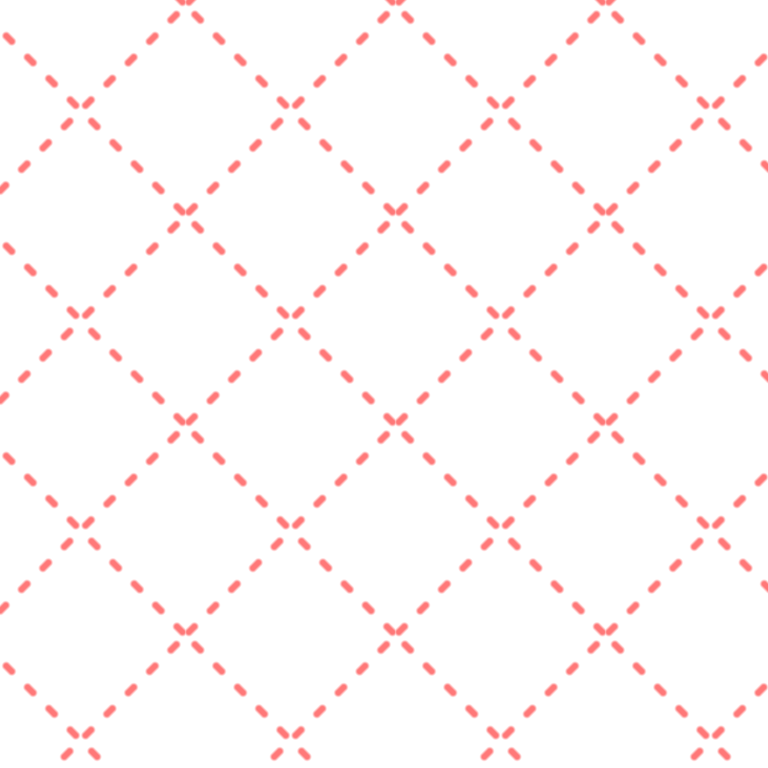
This pattern is drawn by a Shadertoy shader. Its source:

```glsl
const float TILE_SIZE = 0.27344;              // repeat width in canvas units
const vec2 CROSSING = vec2(0.5152, 0.4462);   // one crossing of the lattice
const int DASH_COUNT = 10;                    // dashes per diagonal of a tile
const vec3 PAPER = vec3(1.0);
const vec3 CORAL = vec3(1.0, 0.47, 0.47);

// Offset to the nearest copy in a unit lattice
vec2 wrapOffset(vec2 d) {
    return fract(d + 0.5) - 0.5;
}

// Distance to a round-ended dash centred on zero
float dashDistance(vec2 p, vec2 axis, float halfLength, float radius) {
    float along = clamp(dot(p, axis), -halfLength, halfLength);
    return length(p - axis * along) - radius;
}

// Dashes along one diagonal; the spacing restarts in every tile
float dashedDiagonal(vec2 p, float start, float spacing, float halfLength, float radius) {
    vec2 axis = normalize(vec2(1.0));
    float nearest = 1.0;
    for (int i = 0; i < DASH_COUNT; i++) {
        vec2 centre = vec2(start + spacing * float(i));
        nearest = min(nearest, dashDistance(wrapOffset(p - centre), axis, halfLength, radius));
    }
    return nearest;
}

// Two mirrored diagonals form the diamond lattice
float latticeDistance(vec2 p, float start, float spacing, float halfLength, float radius) {
    float falling = dashedDiagonal(p, start, spacing, halfLength, radius);
    float rising = dashedDiagonal(vec2(-p.x, p.y), start, spacing, halfLength, radius);
    return min(falling, rising);
}

void mainImage(out vec4 fragColor, in vec2 fragCoord) {
    vec2 uv = fragCoord / iResolution.y;

    // Tile coordinates, measured downward from a crossing
    vec2 tilePos = (uv - CROSSING) * vec2(1.0, -1.0) / TILE_SIZE;
    float d = latticeDistance(tilePos, 0.0571, 0.1016, 0.0186, 0.0162);

    // Soft edge, never thinner than a pixel
    float softness = max(0.0086, 0.7 / (iResolution.y * TILE_SIZE));
    float ink = 1.0 - smoothstep(-softness, softness, d);
    fragColor = vec4(mix(PAPER, CORAL, ink), 1.0);
}
```
